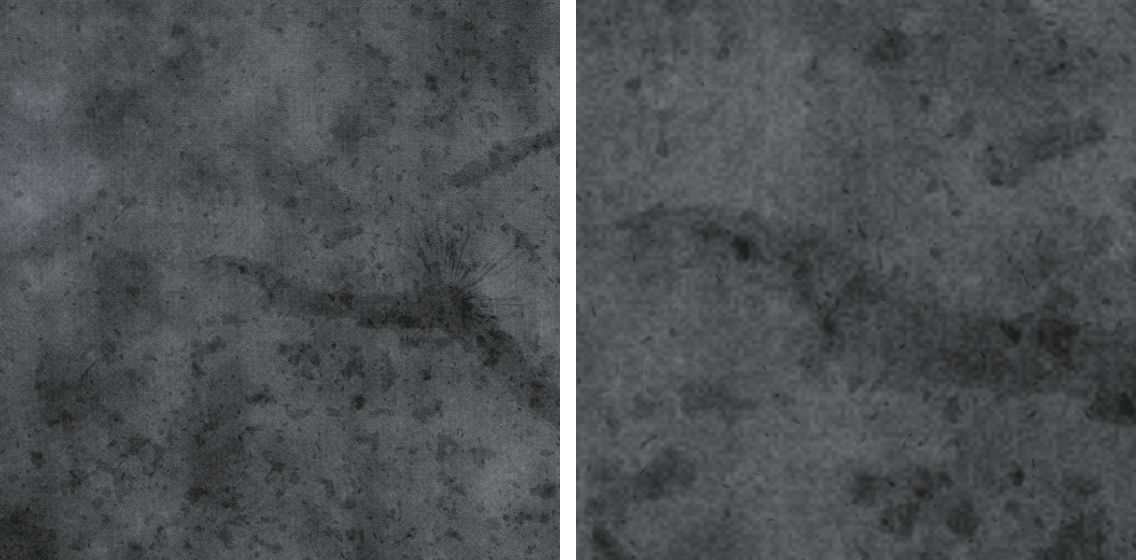
Left: the whole. Right: its middle third, enlarged.
This texture is drawn by a Shadertoy shader. Its source:

```glsl
// Worn charcoal concrete with cloudy stains, dry brush smears, pits and fine grain.

float hash(vec2 p) {
    return fract(sin(dot(p, vec2(127.1, 311.7))) * 43758.5453);
}

float noise(vec2 p) {
    vec2 i = floor(p), f = fract(p);
    f = f * f * (3.0 - 2.0 * f);
    return mix(mix(hash(i), hash(i + vec2(1, 0)), f.x),
               mix(hash(i + vec2(0, 1)), hash(i + vec2(1, 1)), f.x), f.y);
}

float fbm(vec2 p) {
    float sum = 0.0, amp = 0.5;
    for (int i = 0; i < 6; i++) {
        sum += amp * noise(p);
        p = mat2(1.6, 1.2, -1.2, 1.6) * p + 7.3;
        amp *= 0.5;
    }
    return sum;
}

// Soft elliptical patch
float stain(vec2 p, vec2 center, vec2 radius) {
    return 1.0 - smoothstep(0.25, 1.0, length((p - center) / radius));
}

// Tapered brush stroke with bristle streaks along its length
float stroke(vec2 p, vec2 a, vec2 b, float ra, float rb) {
    vec2 dir = normalize(b - a), q = p - a;
    float t = clamp(dot(q, dir) / length(b - a), 0.0, 1.0);
    float across = dot(q, vec2(-dir.y, dir.x));
    float bristle = noise(vec2(dot(q, dir) * 9.0, across * 230.0));
    float r = mix(ra, rb, t);
    float d = length(q - (b - a) * t) - r + r * 0.6 * (bristle - 0.5);
    return (1.0 - smoothstep(-0.006, 0.005, d)) * (0.65 + 0.5 * bristle);
}

// Scattered round pits, one at most per cell
float pits(vec2 p, float amount) {
    vec2 cell = floor(p);
    float mask = 0.0;
    for (int y = -1; y <= 1; y++)
    for (int x = -1; x <= 1; x++) {
        vec2 id = cell + vec2(x, y);
        vec2 center = id + vec2(hash(id + 3.1), hash(id + 8.7));
        float r = 0.08 + 0.3 * pow(hash(id + 5.3), 3.0);
        float shown = step(hash(id + 1.9), amount);
        mask = max(mask, shown * (1.0 - smoothstep(r * 0.5, r * 1.3, length(p - center))));
    }
    return mask;
}

void mainImage(out vec4 fragColor, in vec2 fragCoord) {
    vec2 uv = fragCoord / iResolution.xy;
    vec2 wobble = vec2(fbm(uv * 13.0), fbm(uv * 13.0 + 31.0)) - 0.5;
    vec2 soft = uv + 0.11 * wobble;
    vec2 rough = uv + 0.035 * wobble
               + 0.009 * (vec2(noise(uv * 95.0), noise(uv * 95.0 + 17.0)) - 0.5);

    // Cloudy ground
    float tone = 0.322;
    tone += 0.13 * (fbm(uv * 3.5 + 4.0) - 0.5);
    tone += 0.15 * (fbm(uv * 16.0 + 12.0) - 0.5);
    tone += 0.03 * (noise(uv * vec2(38.0, 3.0)) - 0.5);

    // Pale areas
    float leftGlow = stain(soft, vec2(0.06, 0.70), vec2(0.17, 0.36));
    tone += 0.085 * leftGlow;
    tone += 0.035 * stain(soft, vec2(0.05, 0.42), vec2(0.13, 0.3));
    tone += 0.055 * stain(soft, vec2(0.90, 0.17), vec2(0.28, 0.25));
    tone += 0.065 * stain(soft, vec2(0.97, 0.47), vec2(0.12, 0.16));
    tone += 0.040 * stain(soft, vec2(0.55, 0.83), vec2(0.25, 0.15));
    tone += 0.070 * stain(rough, vec2(0.31, 0.92), vec2(0.035, 0.025));

    // Dark damp patches
    tone -= 0.085 * stain(soft, vec2(0.38, 0.26), vec2(0.10, 0.18));
    tone -= 0.060 * stain(soft, vec2(0.15, 0.27), vec2(0.16, 0.14));
    tone -= 0.060 * stain(soft, vec2(0.63, 0.77), vec2(0.06, 0.08));
    tone -= 0.045 * stain(soft, vec2(0.17, 0.77), vec2(0.16, 0.10));
    tone -= 0.075 * stain(soft, vec2(0.88, 0.96), vec2(0.19, 0.17));
    tone -= 0.090 * stain(soft, vec2(0.0, 0.02), vec2(0.16, 0.10));
    tone -= 0.050 * stain(rough, vec2(0.49, 0.53), vec2(0.035, 0.03));
    tone -= 0.035 * smoothstep(0.54, 0.63, fbm(uv * 9.0 + 50.0));

    // Winding smear that broadens to the right, and a second one above it
    float smear = stroke(rough, vec2(0.34, 0.54), vec2(0.39, 0.545), 0.004, 0.007);
    smear = max(smear, stroke(rough, vec2(0.39, 0.545), vec2(0.47, 0.51), 0.007, 0.012));
    smear = max(smear, stroke(rough, vec2(0.47, 0.51), vec2(0.53, 0.455), 0.013, 0.026));
    smear = max(smear, stroke(rough, vec2(0.53, 0.455), vec2(0.66, 0.455), 0.027, 0.025));
    smear = max(smear, stroke(rough, vec2(0.66, 0.445), vec2(0.80, 0.45), 0.028, 0.042));
    smear = max(smear, stroke(rough, vec2(0.80, 0.45), vec2(1.01, 0.245), 0.040, 0.030));
    smear = max(smear, stroke(rough, vec2(0.83, 0.68), vec2(0.91, 0.73), 0.018, 0.022));
    smear = max(smear, stroke(rough, vec2(0.91, 0.73), vec2(1.0, 0.77), 0.022, 0.014));
    smear = max(smear, stroke(rough, vec2(0.60, 0.565), vec2(0.64, 0.58), 0.017, 0.009));
    tone -= 0.085 * smear * (0.6 + 0.7 * fbm(uv * 24.0));

    // Splashed rays and a thin curl
    vec2 ray = uv - vec2(0.80, 0.46);
    float spread = length(ray);
    float rays = smoothstep(0.60, 0.82, noise(vec2(atan(ray.y, ray.x) * 26.0, spread * 32.0)));
    tone -= 0.08 * rays * smoothstep(0.02, 0.05, spread) * (1.0 - smoothstep(0.08, 0.2, spread))
          * smoothstep(-0.02, 0.05, ray.x + ray.y);
    vec2 curl = rough - vec2(0.61, 0.53);
    float ring = smoothstep(0.5, 0.8, noise(vec2(length(curl) * 210.0, atan(curl.y, curl.x) * 3.0)));
    tone -= 0.06 * ring * stain(uv, vec2(0.67, 0.53), vec2(0.022, 0.075));

    // Wrinkled skin in a few places
    float crease = 1.0 - smoothstep(0.0, 0.09, abs(noise(rough * 52.0) - 0.5));
    float wrinkled = stain(uv, vec2(0.37, 0.43), vec2(0.06, 0.07))
                   + stain(uv, vec2(0.65, 0.50), vec2(0.06, 0.07));
    tone += 0.045 * crease * wrinkled;

    // Pits and flecks, denser toward the lower right
    float worn = smoothstep(0.3, 1.4, uv.x + 1.0 - uv.y);
    tone -= 0.075 * pits(rough * 24.0, 0.10 + 0.22 * worn);
    tone -= 0.080 * pits(rough * 70.0 + 9.0, 0.12 + 0.30 * worn);
    tone -= 0.060 * smoothstep(0.60, 0.70, fbm(uv * 42.0)) * (0.4 + 0.8 * worn);
    tone += 0.035 * smoothstep(0.62, 0.74, fbm(uv * 60.0 + 80.0));

    // Fine grain with a faint weave
    tone += 0.085 * (noise(uv * 380.0) - 0.5) + 0.04 * (noise(uv * 190.0 + 5.0) - 0.5);
    tone += 0.006 * sin(uv.x * 760.0) * sin(uv.y * 760.0);

    vec3 tint = mix(vec3(0.99, 1.0, 1.015), vec3(0.97, 1.0, 1.045), leftGlow);
    fragColor = vec4(clamp(tone, 0.12, 0.6) * tint, 1.0);
}
```
